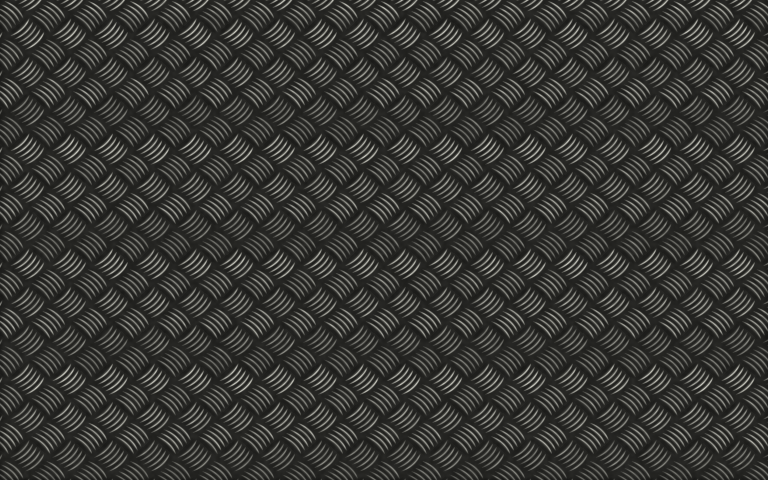
Reproduce this texture procedurally as a WebGL 2 fragment shader.

```glsl
#version 300 es
precision highp float;
// Dark metal tread plate: a diamond lattice of groups of five curved ridges,
// alternating in direction row by row. Each ridge is a crescent, lit on its
// outer edge and brightest toward its right end; light drifts over three rows.

#define LATTICE vec2(18.37, 12.52)  // repeats across and down
#define PHASE vec2(0.67, 2.61)      // lattice position of a brightest group
#define PITCH 0.177                 // ridge spacing, in diamond sides
#define RIDGE_LENGTH 0.97
#define RIDGE_WIDTH 0.053           // half width at the middle
#define BOW 0.095                   // sideways bulge of each arc
#define BIAS 0.07                   // shift of the thickest point to the right
#define FADE_ROWS 3.0               // rows in one cycle of light
#define DIM 0.78
#define FALLING_LIGHT 0.93
#define GRAIN 0.014

uniform vec2 u_resolution;
out vec4 outColor;

const vec3 SHADOW = vec3(0.108, 0.108, 0.099);
const vec3 PLATE = vec3(0.163, 0.163, 0.153);
const vec3 STEEL = vec3(0.30, 0.30, 0.28);
const vec3 SHINE = vec3(0.88, 0.88, 0.84);

float hash(vec2 p) {
  return fract(sin(dot(p, vec2(127.1, 311.7))) * 43758.5453);
}

float noise(vec2 p) {
  vec2 i = floor(p), f = fract(p);
  f = f * f * (3.0 - 2.0 * f);
  return mix(mix(hash(i), hash(i + vec2(1, 0)), f.x),
             mix(hash(i + vec2(0, 1)), hash(i + vec2(1, 1)), f.x), f.y);
}

// Light of a row, 0 to 1: rising rows fade down the cycle, falling rows swell
float rowLight(float row, bool rising) {
  float fade = mod(row - 0.5, FADE_ROWS) / (FADE_ROWS - 0.5);
  float swell = 0.5 + 0.5 * cos(6.2832 * (row - 1.75) / FADE_ROWS);
  return rising ? mix(DIM, 1.0, fade) : mix(DIM, FALLING_LIGHT, swell);
}

void main() {
  vec2 uv = gl_FragCoord.xy / u_resolution;
  vec2 canvas = gl_FragCoord.xy / u_resolution.y;

  // Turn the lattice onto its diagonals, so that each diamond is a unit cell
  vec2 q = uv * LATTICE - PHASE;
  vec2 diagonal = vec2(q.x + q.y, q.x - q.y);
  vec2 cell = floor(diagonal + 0.5);
  vec2 local = diagonal - cell;
  float pixel = length(LATTICE / u_resolution);

  // Rising ridges on whole rows, falling ridges on half rows
  bool rising = mod(cell.x + cell.y, 2.0) < 0.5;
  float along = rising ? local.x : local.y;
  float across = rising ? local.y : local.x;

  // Nearest of the five arcs, as a crescent thickest right of its middle
  float arc = across + BOW * (4.0 * along * along - 0.4);
  float ridge = clamp(floor(arc / PITCH + 0.5), -2.0, 2.0);
  float offset = arc - ridge * PITCH;
  float reach = 2.0 * along / RIDGE_LENGTH;
  float taper = max(1.0 - reach * reach, 0.0);
  taper *= 1.0 + 4.0 * BIAS * reach;
  float halfWidth = RIDGE_WIDTH * taper;
  float edge = abs(offset) - halfWidth;
  float body = (1.0 - smoothstep(-pixel * 0.6, pixel * 0.6, edge))
             * smoothstep(0.0, 0.25, taper);
  float outer = clamp(0.5 + 0.5 * offset / max(halfWidth, 0.01), 0.0, 1.0);
  float coreOffset = offset - 0.25 * halfWidth;
  float core = exp(-pow(coreOffset / (0.016 + 0.3 * pixel), 2.0))
             * smoothstep(0.05, 0.85, taper);

  // Light by row, lifted along the top, with slight wear from ridge to ridge
  float light = rowLight(0.5 * (cell.x - cell.y), rising);
  light = mix(light, 1.0, smoothstep(0.95, 0.99, uv.y));
  light *= 0.94 + 0.12 * hash(cell * 7.0 + ridge);
  light *= 0.94 + 0.12 * noise(canvas * 120.0);

  // Plate with shade on the inner side of each ridge and fine grain
  float sheen = 0.3 + 0.6 * noise(canvas * 110.0);
  vec3 color = mix(SHADOW, PLATE, sheen);
  color *= 1.0 - 0.15 * smoothstep(0.0, 0.05, -offset - halfWidth) * taper;
  color = mix(color, STEEL * light * mix(0.75, 1.1, outer), body * 0.8);
  color = mix(color, SHINE * light, core * light * 0.66);
  color += GRAIN * (noise(canvas * 210.0) - 0.5);

  // Slight darkening at the side and lower borders
  vec2 border = smoothstep(vec2(0.0), vec2(0.008),
                           vec2(min(uv.x, 1.0 - uv.x), uv.y));
  color *= mix(0.85, 1.0, border.x * border.y);
  outColor = vec4(color, 1.0);
}
```
